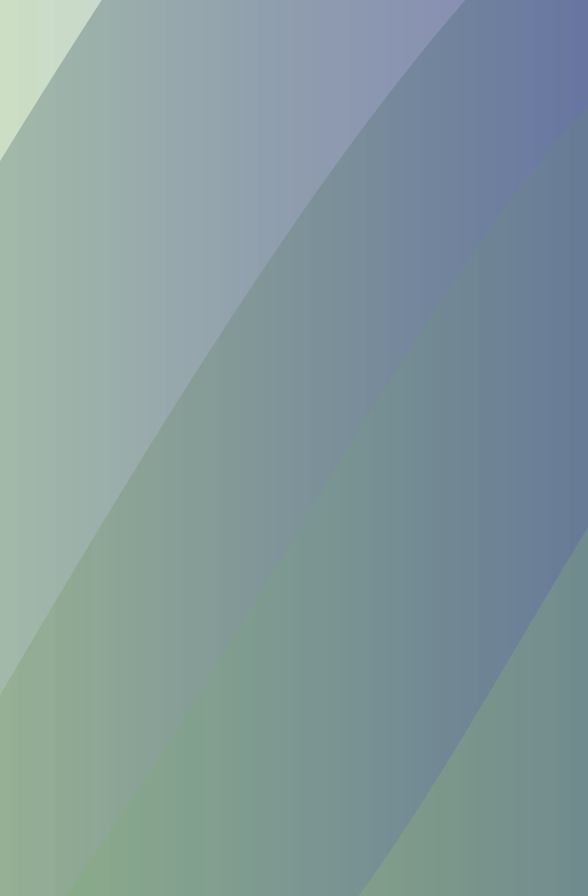
Write a Shadertoy shader that draws this background.

```glsl
// Overlapping translucent-looking diagonal bands with gently curved edges.
// Each band carries its own left-to-right gradient; cubic curves cut the bands
// apart, and faint vertical strips step the gradients.

const int   BANDS = 5;
const float STRIPS = 32.0;        // vertical strips across the canvas
const float STEP_AMOUNT = 0.6;    // 0 = smooth gradient, 1 = flat strips
const float STRIP_TINT = 0.005;   // random brightness of each strip

// Left, middle and right colour of each band, from the upper left down
const vec3 BAND_COLOURS[15] = vec3[15](
    vec3(0.80, 0.87, 0.765), vec3(0.76, 0.81, 0.87),  vec3(0.72, 0.75, 0.88),
    vec3(0.635, 0.725, 0.66), vec3(0.56, 0.615, 0.685), vec3(0.51, 0.53, 0.71),
    vec3(0.585, 0.69, 0.58), vec3(0.495, 0.577, 0.60), vec3(0.405, 0.46, 0.63),
    vec3(0.56, 0.69, 0.535), vec3(0.487, 0.595, 0.57), vec3(0.405, 0.478, 0.59),
    vec3(0.62, 0.73, 0.515), vec3(0.53, 0.64, 0.533), vec3(0.44, 0.545, 0.555));

// Cubic coefficients of the edge height, constant term first
const vec4 EDGES[4] = vec4[4](
    vec4(0.820, 1.07, -0.17, 0.0),
    vec4(0.224, 1.12, -0.0685, -0.136),
    vec4(-0.0898, 0.7429, 0.7194, -0.4896),
    vec4(-0.0255, -1.1668, 2.5739, -0.97));

float hash(float n) {
    n = fract(n * 0.1031);
    n *= n + 33.33;
    return fract(n * (n + n));
}

float edgeHeight(vec4 c, float x) {
    return c.x + x * (c.y + x * (c.z + x * c.w));
}

vec3 bandColour(int band, float x) {
    int i = band * 3;
    vec3 leftHalf = mix(BAND_COLOURS[i], BAND_COLOURS[i + 1], clamp(2.0 * x, 0.0, 1.0));
    return mix(leftHalf, BAND_COLOURS[i + 2], clamp(2.0 * x - 1.0, 0.0, 1.0));
}

void mainImage(out vec4 fragColor, in vec2 fragCoord) {
    vec2 uv = fragCoord / iResolution.xy;
    float softness = 1.0 / iResolution.y;

    // Strips: pull the gradient position towards each strip's centre
    float strip = floor(uv.x * STRIPS);
    float gradientX = mix(uv.x, (strip + 0.5) / STRIPS, STEP_AMOUNT);

    // Bands: paint each one below its edge, over the previous
    vec3 colour = bandColour(0, gradientX);
    for (int i = 1; i < BANDS; i++) {
        float height = edgeHeight(EDGES[i - 1], uv.x);
        float below = smoothstep(-softness, softness, height - uv.y);
        colour = mix(colour, bandColour(i, gradientX), below);
    }

    colour += STRIP_TINT * (hash(strip + 7.0) - 0.5);
    fragColor = vec4(colour, 1.0);
}
```
